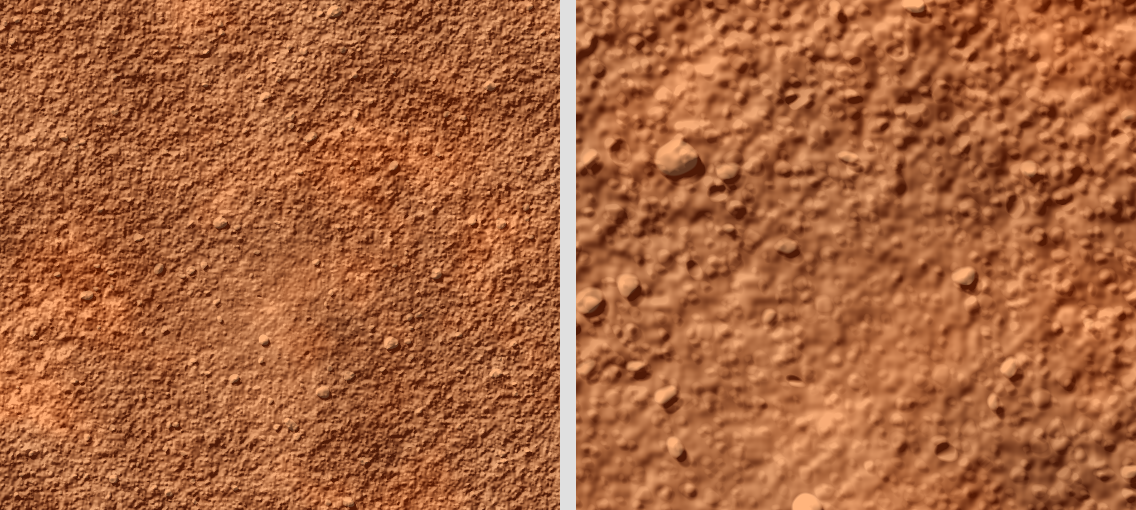
Left: the whole. Right: its middle third, enlarged.
Reproduce this texture procedurally as a WebGL 1 fragment shader.

```glsl
precision highp float;
uniform vec2 u_resolution;

const vec3 SHADOW = vec3(0.31, 0.10, 0.025);
const vec3 SOIL = vec3(0.66, 0.395, 0.235);
const vec3 SUNLIT = vec3(0.92, 0.65, 0.455);
const vec3 RUST_SHIFT = vec3(0.07, 0.00, -0.03);
const vec3 STONE = vec3(0.76, 0.53, 0.36);
const vec2 TO_LIGHT = vec2(-0.6, 0.8);

float hash(vec2 p) {
  vec3 q = fract(vec3(p.xyx) * 0.1031);
  q += dot(q, q.yzx + 33.33);
  return fract((q.x + q.y) * q.z);
}

float noise(vec2 p) {
  vec2 i = floor(p), f = fract(p);
  f = f * f * (3.0 - 2.0 * f);
  return mix(mix(hash(i), hash(i + vec2(1, 0)), f.x),
             mix(hash(i + vec2(0, 1)), hash(i + vec2(1, 1)), f.x), f.y);
}

float fbm(vec2 p) {
  float sum = 0.0, gain = 0.5;
  for (int i = 0; i < 4; i++) {
    sum += gain * noise(p);
    p = mat2(1.6, 1.2, -1.2, 1.6) * p + 7.3;
    gain *= 0.5;
  }
  return sum / 0.9375;
}

// Height of rounded lumps scattered over a jittered grid
float lumps(vec2 p, float scale, float density, float minSize, float maxSize) {
  vec2 q = p * scale + 0.2 * vec2(noise(p * scale * 2.5), noise(p * scale * 2.5 + 40.0));
  vec2 cell = floor(q);
  float height = 0.0;
  for (int y = -1; y <= 1; y++) {
    for (int x = -1; x <= 1; x++) {
      vec2 corner = cell + vec2(float(x), float(y));
      vec2 id = corner + 50.0;
      vec2 center = corner + 0.2 + 0.6 * vec2(hash(id + 11.0), hash(id + 29.0));
      float radius = mix(minSize, maxSize, hash(id + 53.0));
      vec2 d = (q - center) / radius;
      d.y *= mix(0.9, 1.25, hash(id + 71.0));
      float dome = max(0.0, 1.0 - dot(d, d)) * radius;
      height = max(height, dome * step(hash(id + 97.0), density));
    }
  }
  return height / scale;
}

float stones(vec2 p) {
  return max(lumps(p, 20.0, 0.07, 0.18, 0.29),
             lumps(p + 3.0, 38.0, 0.13, 0.17, 0.30));
}

float soilHeight(vec2 p, float roughness) {
  float grains = noise(p * 50.0) * 0.014 + noise(p * 105.0 + 9.0) * 0.012
               + noise(p * 190.0 + 23.0) * 0.007;
  float crumbs = lumps(p + 5.0, 65.0, 0.5, 0.18, 0.42)
               + lumps(p + 2.0, 105.0, 0.6, 0.22, 0.42);
  float pits = lumps(p + 8.0, 34.0, 0.06, 0.14, 0.24);
  return (grains - 0.0165 + crumbs) * roughness + stones(p) * 1.1 - 1.3 * pits;
}

float patchMask(vec2 p, vec2 center, vec2 size) {
  vec2 d = (p - center) / size;
  return exp(-dot(d, d));
}

void main() {
  vec2 p = gl_FragCoord.xy / u_resolution.y;
  vec2 warped = p + 0.16 * (vec2(fbm(p * 7.0), fbm(p * 7.0 + 31.0)) - 0.5);

  // Smooth trodden ground and loose rusty patches
  float trodden = patchMask(warped, vec2(0.53, 0.38), vec2(0.25, 0.19));
  float loose = patchMask(warped, vec2(0.75, 0.69), vec2(0.22, 0.09))
              + patchMask(warped, vec2(0.12, 0.43), vec2(0.11, 0.13))
              + patchMask(warped, vec2(0.95, 0.49), vec2(0.10, 0.08))
              + patchMask(warped, vec2(0.06, 0.21), vec2(0.10, 0.06))
              + 0.6 * smoothstep(0.55, 0.75, fbm(p * 5.0 + 17.0));
  loose = min(loose, 1.0);
  float roughness = mix(1.0, 0.5, trodden) * (1.0 - 0.15 * loose);

  // Relief lit from the upper left
  float reach = 0.0035;
  float height = soilHeight(p, roughness);
  float slope = (height - soilHeight(p + TO_LIGHT * reach, roughness)) / reach;
  float stone = stones(p);
  float castShadow = smoothstep(0.001, 0.005, stones(p + TO_LIGHT * 0.009) - stone);

  // Brightness from slope, hollows, broad mottling and pale dust
  float tone = 0.43 + 0.31 * clamp(slope, -1.5, 1.2) + 14.0 * height;
  tone += 0.5 * (fbm(p * 4.0 + 3.0) - 0.5) + 0.3 * (fbm(p * 15.0 + 45.0) - 0.5);
  tone += 0.06 * trodden;
  float dust = smoothstep(0.47, 0.62, fbm(p * 42.0 + 60.0));
  tone += loose * (0.06 + 0.32 * dust) - 0.32 * castShadow;
  tone = clamp(tone, 0.0, 1.05);

  // Soil colours, rusty tint and paler stones
  vec3 color = mix(SHADOW, SOIL, min(tone * 2.0, 1.0));
  color = mix(color, SUNLIT, max(tone * 2.0 - 1.0, 0.0));
  color += RUST_SHIFT * (0.8 * loose + 0.6 * (fbm(p * 9.0 + 80.0) - 0.5));
  float stoneTint = smoothstep(0.001, 0.004, stone);
  color = mix(color, STONE * (0.58 + 0.75 * tone), 0.6 * stoneTint);
  gl_FragColor = vec4(color, 1.0);
}
```
